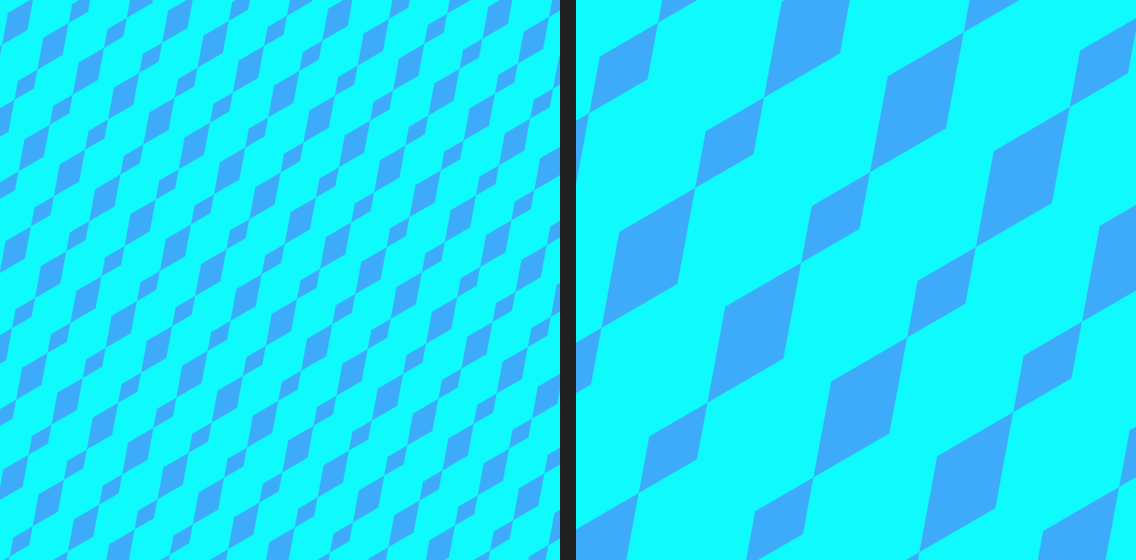
Left, the full canvas; right, a detail of the centre.
Give the GLSL for this pattern, as a Shadertoy shader.

```glsl
// Tilted chains of large and small slanted diamonds touching tip to tip.
// A rotated rectangular tile is repeated; in its diagonal coordinates each
// diamond is a box, so folding to the nearest copy gives an edge distance.

const vec3 CYAN = vec3(0.06, 0.98, 0.99);
const vec3 BLUE = vec3(0.24, 0.67, 0.98);

const float TILT = radians(35.2);
const vec2 TILE_SIZE = vec2(0.0772, 0.1678);  // across and along a chain
const vec2 ANCHOR = vec2(0.5083, 0.5641);     // lower tip of a large diamond
const vec2 LARGE = vec2(0.566, 0.629);        // share of each diagonal step

// Rotate so that y runs along the chains
vec2 rotateFrame(vec2 p, float angle) {
    float c = cos(angle), s = sin(angle);
    return vec2(c * p.x - s * p.y, s * p.x + c * p.y);
}

// Tile coordinates to diagonal coordinates, and back
vec2 toDiagonal(vec2 t) { return vec2(t.y + t.x, t.y - t.x); }
vec2 toTile(vec2 d) { return 0.5 * vec2(d.x - d.y, d.x + d.y); }

// Signed distance, in canvas units, to the nearest copy of a diamond
float diamond(vec2 tile, vec2 lowTip, vec2 size, vec2 tileSize) {
    vec2 q = tile - toTile(lowTip + 0.5 * size);
    q -= round(q);
    vec2 edge = abs(toDiagonal(q)) - 0.5 * size;
    float altitude = tileSize.x * tileSize.y / length(tileSize);
    return max(edge.x, edge.y) * altitude;
}

void mainImage(out vec4 fragColor, in vec2 fragCoord) {
    vec2 uv = fragCoord / iResolution.y;
    float soft = 0.8 / iResolution.y;

    vec2 tile = rotateFrame(uv - ANCHOR, TILT) / TILE_SIZE;

    // The small diamond fills the rest of the step above the large one
    float large = diamond(tile, vec2(0.0), LARGE, TILE_SIZE);
    float small = diamond(tile, LARGE, 1.0 - LARGE, TILE_SIZE);
    float cover = 1.0 - smoothstep(-soft, soft, min(large, small));

    fragColor = vec4(mix(CYAN, BLUE, cover), 1.0);
}
```
